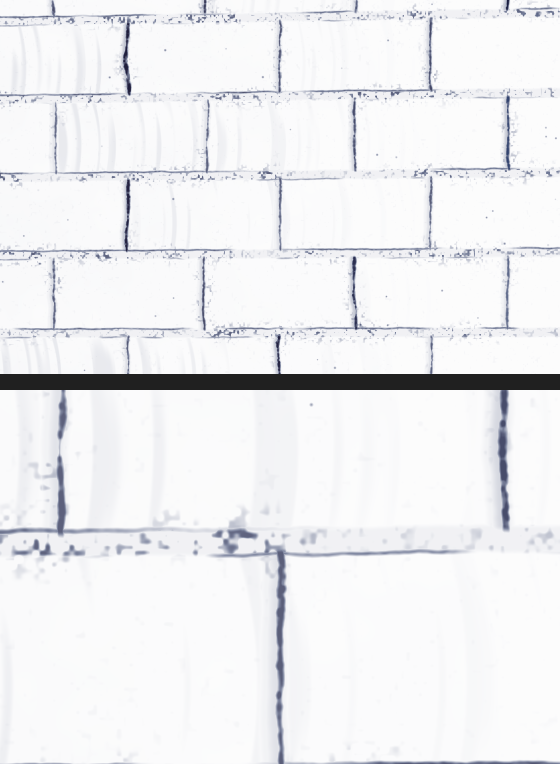
Top: the whole. Bottom: its middle third, enlarged.
Write a WebGL 1 fragment shader that draws this texture.

```glsl
precision highp float;
// Whitewashed brick wall in running bond: near-white bricks, grainy pale
// mortar and ragged navy shadow cracks. Each joint is a distance to a brick
// grid, roughened by value noise and varied by a hash of its grid cell.

uniform vec2 u_resolution;

// Lengths are fractions of the canvas height.
#define BRICK vec2(0.405, 0.211)
#define ORIGIN vec2(0.143, 0.110)
#define TILT 0.017
#define MORTAR 0.0115
#define CRACK 0.0042
#define LEDGE 0.0019
#define GRAIN 190.0
#define WEAR 1.0
#define PAINT vec3(0.988, 0.988, 0.990)
#define SLATE vec3(0.50, 0.53, 0.63)
#define NAVY vec3(0.10, 0.09, 0.21)
#define BLUE vec3(0.12, 0.22, 0.43)

float hash(vec2 p) {
  vec3 q = fract(p.xyx * 0.1031);
  q += dot(q, q.yzx + 33.33);
  return fract((q.x + q.y) * q.z);
}

float noise(vec2 p) {
  vec2 i = floor(p), f = fract(p);
  f = f * f * (3.0 - 2.0 * f);
  return mix(mix(hash(i), hash(i + vec2(1, 0)), f.x),
             mix(hash(i + vec2(0, 1)), hash(i + vec2(1, 1)), f.x), f.y);
}

float fbm(vec2 p) {
  float sum = 0.0, amp = 0.5;
  for (int i = 0; i < 4; i++) {
    sum += amp * noise(p);
    p = p * 2.03 + 17.3;
    amp *= 0.5;
  }
  return sum / 0.9375;
}

// Antialiased stripe of the given half width around d = 0.
float stripe(float d, float halfWidth, float soft) {
  return 1.0 - smoothstep(halfWidth - soft, halfWidth + soft, abs(d));
}

// Sparse round pits, one candidate per cell.
float pits(vec2 p, float scale, float soft) {
  vec2 cell = floor(p * scale);
  float pick = hash(cell + 5.0);
  vec2 centre = 0.3 + 0.4 * vec2(hash(cell + 11.0), hash(cell + 23.0));
  vec2 d = (fract(p * scale) - centre) / scale;
  float radius = 0.0008 + 0.0018 * hash(cell + 37.0);
  return step(0.965, pick) * (1.0 - smoothstep(radius - soft, radius + soft, length(d)));
}

void main() {
  vec2 p = gl_FragCoord.xy / u_resolution.y;
  float soft = 0.8 / u_resolution.y;
  float grain = noise(p * GRAIN) * 0.6 + noise(p * GRAIN * 0.47 + 9.0) * 0.4;
  float patches = fbm(p * 7.0 + 40.0);
  float leftness = 1.0 - smoothstep(0.1, 1.3, p.x);

  // Courses, slightly tilted towards the top.
  float rough = (fbm(p * 28.0) - 0.5) * 0.009;
  float v = (p.y - ORIGIN.y - TILT * (p.x - 0.75) * p.y) / BRICK.y;
  float course = floor(v), bed = floor(v + 0.5);
  float h = (v - bed) * BRICK.y + rough * 0.6;

  // Upright joints, shifted half a brick on alternate courses.
  float u = (p.x - ORIGIN.x) / BRICK.x - 0.5 * mod(course, 2.0);
  vec2 joint = vec2(floor(u + 0.5), course);
  vec2 brick = vec2(floor(u), course);
  float kind = hash(joint + 61.0);
  float bend = noise(vec2(p.y * 24.0, kind * 90.0)) - 0.5;
  float w = (u - joint.x) * BRICK.x + (hash(joint + 3.0) - 0.5) * 0.012;
  w += bend * mix(0.004, 0.016, kind * kind) + rough * 0.7;
  float inCourse = smoothstep(MORTAR * 0.3, MORTAR, abs(h));

  // Mortar: pale grey bands with grey grit, brushed over in places.
  float bedBand = stripe(h, MORTAR, 0.002 + soft);
  float headBand = stripe(w + 0.005, 0.012, 0.004) * inCourse;
  float grit = smoothstep(0.53, 0.86, grain);
  float cover = smoothstep(0.25, 0.7, patches + 0.12 * (p.y - 0.4));
  float shade = bedBand * (0.045 + grit * mix(0.12, 0.62, cover));
  shade = max(shade, headBand * (0.04 + 0.30 * grit * cover));

  // Soft recess beside each crack, then the ragged crack itself.
  float recess = (1.0 - smoothstep(0.0, 0.013, abs(w + 0.004))) * inCourse;
  shade = max(shade, recess * mix(0.08, 0.26, kind));
  float swell = noise(vec2(p.y * 34.0, kind * 50.0 + 7.0));
  float width = CRACK * mix(0.55, 1.1, kind) * (0.45 + 0.9 * swell);
  float crack = stripe(w, width + (grain - 0.5) * 0.003, 0.0012 + soft);
  crack *= inCourse * mix(0.62, 1.0, kind) * (0.72 + 0.28 * smoothstep(0.2, 0.5, grain));
  shade = max(shade, crack);

  // Broken shadow lines along the lower and upper brick edges.
  float run = noise(vec2(p.x * 9.0, bed * 5.7)) + 0.30 * leftness;
  float lower = stripe(h - MORTAR, LEDGE, 0.001 + soft) * smoothstep(0.42, 0.85, run);
  float upperRun = noise(vec2(p.x * 17.0, bed * 3.1 + 20.0));
  float upper = stripe(h + MORTAR, LEDGE * 0.8, 0.001 + soft) * smoothstep(0.55, 0.9, upperRun);
  shade = max(shade, max(lower * 0.85, upper * 0.6) * (0.55 + 0.45 * grain));

  // Brick faces: brush streaks, chipped edges and pits.
  float face = (1.0 - bedBand) * (1.0 - headBand);
  float curve = p.x + 0.9 * (v - course - 0.4) * (v - course - 0.4) * 0.06;
  float streak = smoothstep(0.58, 0.9, noise(vec2(curve * 75.0, p.y * 5.0)));
  float wear = streak * 0.07 * leftness * step(0.35, hash(brick + 13.0));
  float edge = 1.0 - smoothstep(0.0, 0.028, min(abs(h) - MORTAR, abs(w) - 0.010));
  wear += edge * grit * 0.30 * smoothstep(0.48, 0.7, patches);
  wear += pits(p, 42.0, 0.0006 + soft) * 0.5 * smoothstep(0.4, 0.6, patches);
  wear += 0.018 * leftness * patches + 0.025 * smoothstep(0.7, 0.95, grain);
  shade = clamp(max(shade, wear * face * WEAR), 0.0, 1.0);

  // Tone ramp from paint through slate to a deep, sometimes bluer shadow.
  float tint = smoothstep(0.7, 1.4, p.x) * hash(joint + 29.0);
  vec3 color = mix(PAINT, SLATE, min(shade * 2.0, 1.0));
  color = mix(color, mix(NAVY, BLUE, tint), max(shade * 2.0 - 1.0, 0.0));
  gl_FragColor = vec4(color, 1.0);
}
```
